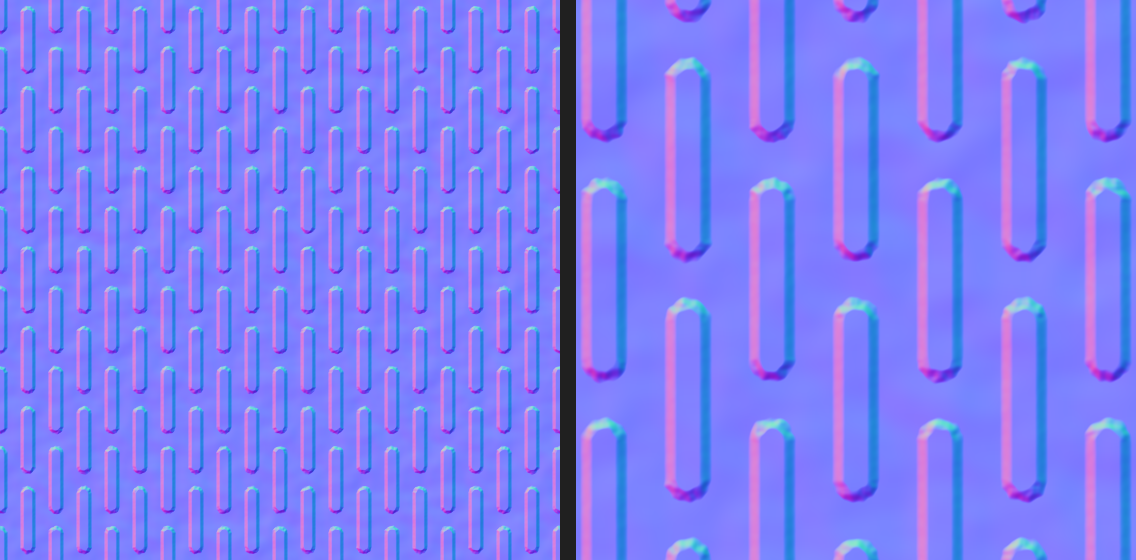
Left: the whole. Right: its middle third, enlarged.
A Shadertoy shader for this texture map:

```glsl
// Tangent-space normal map of a plate with staggered, upright raised slots.
// A height field (capsule distance plus wrapping gradient noise) is
// differentiated by central differences and packed into RGB; it tiles.

#define COLUMNS 20.0        // must be even so that the stagger wraps
#define ROWS 7.0
#define SLOT_RADIUS 0.0142
#define SLOT_HALF_LENGTH 0.0612
#define BEVEL_WIDTH 0.0075
#define BEVEL_HEIGHT 0.0051
#define WEAR_FREQ 160.0
#define WEAR_AMOUNT 0.0021
#define DENT_FREQ 20.0
#define DENT_HEIGHT 0.0022

// Unit gradient at a lattice point, repeating every "period" cells
vec2 latticeGradient(vec2 cell, float period) {
    cell = mod(cell, period);
    vec3 p = fract(cell.xyx * vec3(0.1031, 0.1030, 0.0973));
    p += dot(p, p.yzx + 33.33);
    float angle = 6.28319 * fract((p.x + p.y) * p.z);
    return vec2(cos(angle), sin(angle));
}

// Gradient noise that wraps over the unit square
float wrappedNoise(vec2 uv, float freq) {
    vec2 p = uv * freq;
    vec2 cell = floor(p), f = p - cell;
    vec2 w = f * f * f * (f * (f * 6.0 - 15.0) + 10.0);
    vec2 e = vec2(1.0, 0.0);
    float a = dot(latticeGradient(cell, freq), f);
    float b = dot(latticeGradient(cell + e.xy, freq), f - e.xy);
    float c = dot(latticeGradient(cell + e.yx, freq), f - e.yx);
    float d = dot(latticeGradient(cell + e.xx, freq), f - e.xx);
    return mix(mix(a, b, w.x), mix(c, d, w.x), w.y);
}

// Position relative to the nearest slot centre; odd columns shift half a row
vec2 slotCoord(vec2 uv) {
    float column = floor(uv.x * COLUMNS + 0.5);
    float shift = 0.5 * mod(column, 2.0);
    vec2 grid = vec2(uv.x * COLUMNS, uv.y * ROWS + shift);
    return (fract(grid + 0.5) - 0.5) / vec2(COLUMNS, ROWS);
}

float surfaceHeight(vec2 uv) {
    // Capsule distance, roughened around the rounded ends
    vec2 q = abs(slotCoord(uv));
    float straight = SLOT_HALF_LENGTH - SLOT_RADIUS;
    float dist = length(vec2(q.x, max(q.y - straight, 0.0))) - SLOT_RADIUS;
    float endMask = smoothstep(straight - 0.002, straight + 0.006, q.y);
    dist += WEAR_AMOUNT * mix(0.08, 1.0, endMask) * wrappedNoise(uv, WEAR_FREQ);

    // Bevelled rim and gentle dents over the whole sheet
    float bevel = smoothstep(0.0, BEVEL_WIDTH, -dist);
    float dents = wrappedNoise(uv, DENT_FREQ) + 0.3 * wrappedNoise(uv, DENT_FREQ * 2.0);
    return BEVEL_HEIGHT * bevel + DENT_HEIGHT * dents;
}

void mainImage(out vec4 fragColor, in vec2 fragCoord) {
    vec2 uv = fragCoord / iResolution.xy;
    vec2 e = vec2(max(0.0007, 0.5 / iResolution.y), 0.0);

    // Slope of the height field
    vec2 slope = vec2(surfaceHeight(uv + e.xy) - surfaceHeight(uv - e.xy),
                      surfaceHeight(uv + e.yx) - surfaceHeight(uv - e.yx)) / (2.0 * e.x);

    // Red rises towards the right, green falls towards the top
    vec3 normal = normalize(vec3(slope.x, -slope.y, 1.0));
    fragColor = vec4(normal * 0.5 + 0.5, 1.0);
}
```
